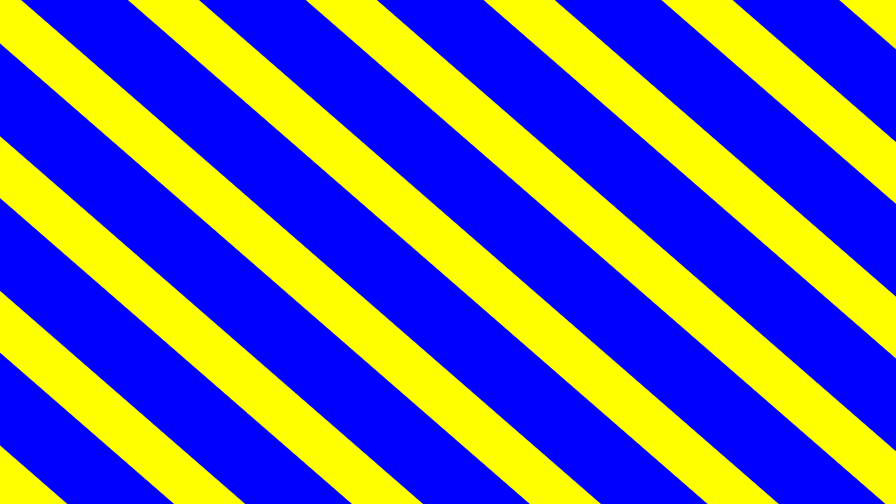
Write a Shadertoy shader that draws this pattern.

```glsl
// Diagonal yellow stripes on blue, falling to the right at 41 degrees.
// The position along the stripe normal is wrapped into one period, and the
// distance to the nearest stripe edge is smoothed over one pixel.

// Signed distance to the nearest stripe edge, negative inside a stripe.
float stripeDistance(float along, float period, float width) {
    float offset = (fract(along / period + 0.5) - 0.5) * period;
    return abs(offset) - 0.5 * width;
}

void mainImage(out vec4 fragColor, in vec2 fragCoord) {
    // Centred coordinates, canvas height = 1
    vec2 p = (fragCoord - 0.5 * iResolution.xy) / iResolution.y;
    float pixel = 1.0 / iResolution.y;

    // Stripe layout
    float angle = radians(41.0);
    vec2 normal = vec2(sin(angle), cos(angle));
    float period = 0.2315;
    float along = dot(p, normal) - 0.03 * period;
    float dist = stripeDistance(along, period, 0.4 * period);

    // Flat colours with a one pixel edge
    vec3 blue = vec3(0.0, 0.0, 1.0);
    vec3 yellow = vec3(1.0, 1.0, 0.0);
    float coverage = clamp(0.5 - dist / pixel, 0.0, 1.0);
    fragColor = vec4(mix(blue, yellow, coverage), 1.0);
}
```
